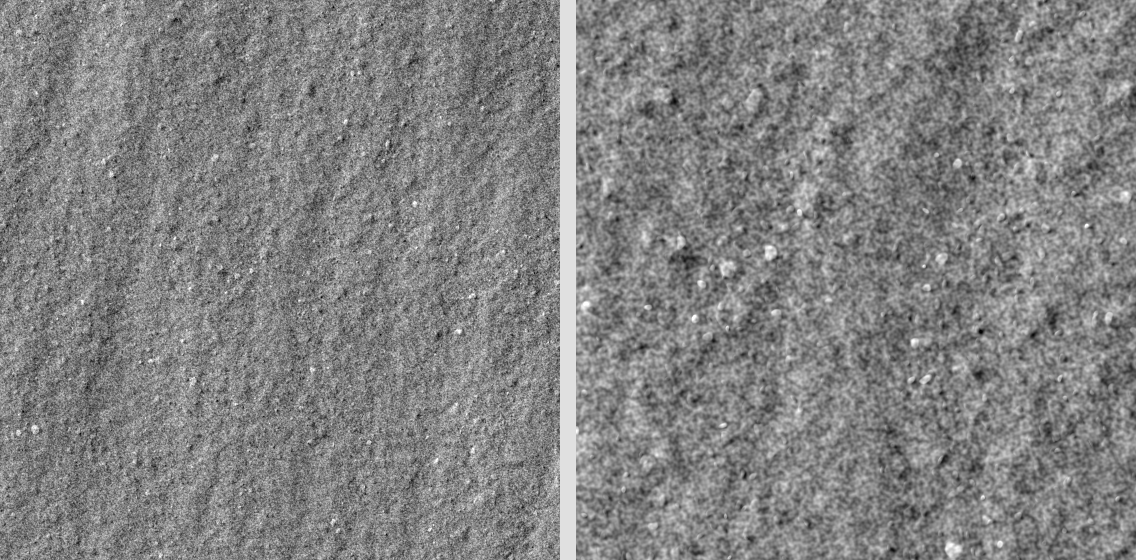
Left: the whole. Right: its middle third, enlarged.
A WebGL 1 fragment shader for this texture:

```glsl
precision highp float;
// Grey, wind-combed sand: leaning soft ridges, lumpy relief and fine grain
// from gradient noise, strewn with three sizes of side-lit pebbles that
// gather along the ridges and cast soft shadows.

uniform vec2 u_resolution;

const vec2 LIGHT = vec2(-0.86, 0.51);
const float SAND_TONE = 0.515;
const float RIDGE_LEAN = 0.2;

vec2 hash2(vec2 p) {
  vec3 q = fract(vec3(p.xyx) * vec3(0.1031, 0.1030, 0.0973));
  q += dot(q, q.yzx + 33.33);
  return fract((q.xx + q.yz) * q.zy);
}

vec2 gradient(vec2 cell) {
  float angle = 6.28318 * hash2(cell + 71.0).x;
  return vec2(cos(angle), sin(angle));
}

float gradientNoise(vec2 p) {
  vec2 i = floor(p);
  vec2 f = p - i;
  vec2 u = f * f * f * (f * (f * 6.0 - 15.0) + 10.0);
  float a = dot(gradient(i), f);
  float b = dot(gradient(i + vec2(1.0, 0.0)), f - vec2(1.0, 0.0));
  float c = dot(gradient(i + vec2(0.0, 1.0)), f - vec2(0.0, 1.0));
  float d = dot(gradient(i + 1.0), f - 1.0);
  return mix(mix(a, b, u.x), mix(c, d, u.x), u.y);
}

vec2 rotate(vec2 p, float angle) {
  float c = cos(angle);
  float s = sin(angle);
  return vec2(c * p.x - s * p.y, s * p.x + c * p.y);
}

// Shears the plane so that its vertical axis follows the ridges.
vec2 alongRidges(vec2 p) {
  float bend = 0.03 * gradientNoise(p * 2.3 + 5.0);
  return vec2(p.x - RIDGE_LEAN * p.y + bend, p.y);
}

// Brightness of the long, soft stripes.
float ridges(vec2 p) {
  vec2 q = alongRidges(p);
  float broad = gradientNoise(q * vec2(15.0, 1.7) + 9.0);
  float narrow = gradientNoise(q * vec2(36.0, 4.0) + 40.0);
  return 0.12 * broad + 0.075 * narrow;
}

// Slope of a noise height field towards the light.
float relief(vec2 p, float scale) {
  vec2 q = p * scale;
  return gradientNoise(q - LIGHT * 0.25) - gradientNoise(q + LIGHT * 0.25);
}

// Sand grain at several sizes, turned to hide the noise lattice.
float grain(vec2 p) {
  float coarse = gradientNoise(rotate(p, 0.4) * 125.0 + 13.0);
  float medium = gradientNoise(rotate(p, 0.9) * 245.0 + 29.0);
  float fine = gradientNoise(rotate(p, 1.3) * 410.0 + 57.0);
  return 0.13 * coarse + 0.25 * medium + 0.22 * fine;
}

// Tone change made by one layer of scattered pebbles and their shadows.
float pebbles(vec2 p, float cells, float share, vec2 radii, float seed, float pixel) {
  vec2 home = floor(p * cells);
  float tone = 0.0;
  for (int y = -1; y <= 1; y++) {
    for (int x = -1; x <= 1; x++) {
      vec2 cell = home + vec2(float(x), float(y));
      vec2 centre = (cell + 0.1 + 0.8 * hash2(cell + seed)) / cells;
      vec2 traits = hash2(cell + seed + 137.0);
      vec2 shape = hash2(cell + seed + 291.0);
      float clump = gradientNoise(alongRidges(centre) * vec2(16.0, 5.0) + 21.0);
      float present = step(traits.x, share * (1.0 + 2.2 * clump));

      float radius = mix(radii.x, radii.y, traits.y * traits.y);
      vec2 q = rotate(p - centre, 0.9 * (shape.x - 0.5)) / radius;
      q.x *= 1.0 + 0.5 * shape.y;
      float edge = length(q) - 1.0;
      float softness = 0.18 + 0.7 * pixel / radius;
      float body = present * (1.0 - smoothstep(-softness, softness, edge));

      vec2 lee = (p - centre) / radius + LIGHT * 1.05;
      float shadow = present * 0.2 * exp(-1.5 * dot(lee, lee));
      float whiteness = 0.3 * pow(shape.x, 9.0);
      float face = 0.035 + whiteness + 0.15 * dot(q, LIGHT);
      tone = mix(tone - shadow, face, body);
    }
  }
  return tone;
}

void main() {
  float size = min(u_resolution.x, u_resolution.y);
  vec2 p = gl_FragCoord.xy / size;
  float pixel = 1.0 / size;

  // Ragged outlines for the pebbles.
  vec2 ragged = p + 0.0032 * vec2(gradientNoise(p * 120.0 + 3.0),
                                  gradientNoise(p * 120.0 + 83.0));

  float tone = SAND_TONE + ridges(p) + grain(p);
  tone += 0.1 * relief(p, 28.0) + 0.14 * relief(p + 4.0, 65.0);
  tone += pebbles(ragged, 24.0, 0.35, vec2(0.0045, 0.0105), 11.0, pixel);
  tone += pebbles(ragged, 55.0, 0.36, vec2(0.0027, 0.0055), 23.0, pixel);
  tone += pebbles(ragged, 110.0, 0.3, vec2(0.0015, 0.0029), 47.0, pixel);

  gl_FragColor = vec4(vec3(clamp(tone, 0.0, 1.0)), 1.0);
}
```
